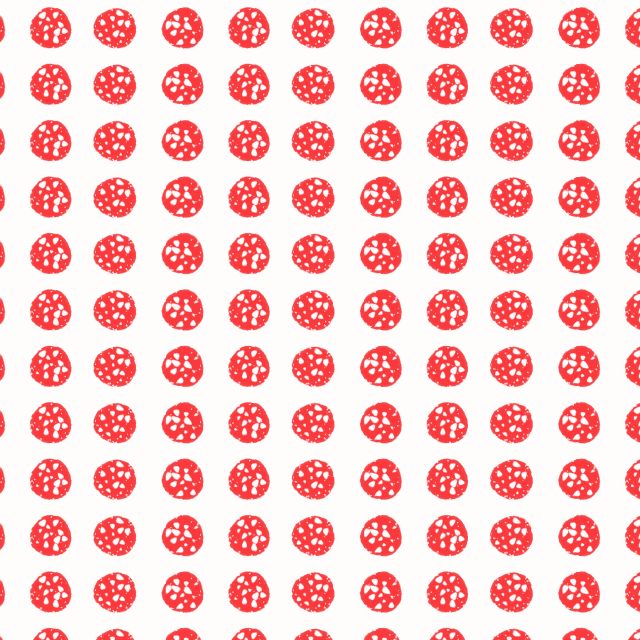
Give the GLSL for this pattern, as a Shadertoy shader.

```glsl
// Hand-printed red discs with pale spots, three alternating variants in a regular grid.

// Layout, in canvas heights
const vec2 PITCH = vec2(0.1033, 0.08815);
const vec2 FIRST_CENTER = vec2(0.0794, -0.0139);
const float DISC_RADIUS = 0.0320;
const float MIN_SOFTNESS = 0.0013;

// One component per variant
const vec3 SHIFT_X = vec3(0.0, -0.0026, 0.0);
const vec3 OVALNESS = vec3(-0.005, 0.035, 0.005);
const vec3 LOBE_ANGLE = vec3(-0.65, 3.14, -0.80);
const vec3 SPOT_TURN = vec3(0.9, 2.35, 4.1);

// Spots and wear, in disc radii
const int SPOT_COUNT = 12;
const float SPOT_SPREAD = 0.80;
const float SPOT_JITTER = 0.10;
const float GOLDEN_ANGLE = 2.39996;
const float LOBE_DEPTH = 0.030;
const float GRAIN_SCALE = 7.0;
const float EDGE_ROUGHNESS = 0.035;

const vec3 PAPER = vec3(1.00, 0.99, 0.99);
const vec3 INK = vec3(0.985, 0.22, 0.23);
const vec3 WORN_INK = vec3(0.93, 0.36, 0.37);

vec2 hash2(vec2 p) {
    vec2 k = vec2(dot(p, vec2(127.1, 311.7)), dot(p, vec2(269.5, 183.3)));
    return fract(sin(k) * 43758.55);
}

// Cellular noise: distance to the nearest feature point, and its random id
vec2 cellular(vec2 p) {
    vec2 cell = floor(p);
    vec2 nearest = vec2(8.0, 0.0);
    for (int y = -1; y <= 1; y++) {
        for (int x = -1; x <= 1; x++) {
            vec2 c = cell + vec2(x, y);
            vec2 h = hash2(c);
            float d = length(c + h - p);
            if (d < nearest.x) nearest = vec2(d, fract(h.x * 7.3 + h.y * 3.1));
        }
    }
    return nearest;
}

mat2 rotation(float a) {
    float c = cos(a), s = sin(a);
    return mat2(c, s, -s, c);
}

// Approximate signed distance to the lumpy disc outline
float discDistance(vec2 p, int kind) {
    float a = atan(p.y, p.x);
    float outline = 1.0 + OVALNESS[kind] * cos(2.0 * a)
        + LOBE_DEPTH * cos(3.0 * (a - LOBE_ANGLE[kind]))
        + 0.010 * sin(7.0 * a + SPOT_TURN[kind]);
    return length(p) - outline;
}

// Uneven ovals scattered along a golden-angle spiral
float spotsDistance(vec2 p, int kind) {
    float nearest = 8.0;
    for (int i = 0; i < SPOT_COUNT; i++) {
        float n = float(i);
        vec2 h = hash2(vec2(n, float(kind) + 3.0));
        vec2 g = hash2(vec2(n + 31.0, float(kind) + 9.0));
        float angle = n * GOLDEN_ANGLE + SPOT_TURN[kind];
        float reach = SPOT_SPREAD * sqrt((n + 0.3) / float(SPOT_COUNT));
        vec2 center = reach * vec2(cos(angle), sin(angle)) + SPOT_JITTER * (h - 0.5);

        float size = i % 3 == 0 ? mix(0.05, 0.08, g.x) : mix(0.10, 0.145, g.x);
        vec2 radii = size * vec2(1.0, mix(1.0, 1.6, g.y));
        vec2 q = rotation(2.4 * (h.x - 0.5)) * (p - center) / radii;
        float lump = 1.0 + 0.12 * sin(3.0 * atan(q.y, q.x) + 6.28 * h.y);
        nearest = min(nearest, (length(q) - lump) * size);
    }
    return nearest;
}

void mainImage(out vec4 fragColor, in vec2 fragCoord) {
    vec2 uv = fragCoord / iResolution.y;
    float soft = max(0.75 / iResolution.y, MIN_SOFTNESS) / DISC_RADIUS;

    // Grid cell, variant and position in disc radii
    vec2 cell = floor((uv - FIRST_CENTER) / PITCH + 0.5);
    int kind = int(mod(cell.x + 0.5, 3.0));
    vec2 center = FIRST_CENTER + cell * PITCH + vec2(SHIFT_X[kind], 0.0);
    vec2 p = (uv - center) / DISC_RADIUS;

    // Printed area: rough disc minus spots
    vec2 grain = cellular(p * GRAIN_SCALE + 20.0 * float(kind) + 50.0);
    float edge = discDistance(p, kind);
    float disc = edge + EDGE_ROUGHNESS * (grain.y - 0.5);
    float ink = 1.0 - smoothstep(-soft, soft, max(disc, -spotsDistance(p, kind)));

    // Missing flecks, denser near the rim
    float rim = smoothstep(-0.40, -0.05, edge);
    float fleckSize = mix(0.15, 0.32, rim) * step(mix(0.93, 0.75, rim), grain.y);
    float fleckSoft = soft * GRAIN_SCALE;
    float fleck = 1.0 - smoothstep(-fleckSoft, fleckSoft, grain.x - fleckSize);
    ink *= 1.0 - 0.75 * fleck * step(0.01, fleckSize);

    // Mottled ink, thinner at the rim
    float wear = 0.30 * smoothstep(0.45, 0.95, grain.x) + 0.45 * smoothstep(-0.16, 0.0, edge);
    vec3 inkColor = mix(INK, WORN_INK, wear);
    fragColor = vec4(mix(PAPER, inkColor, ink), 1.0);
}
```
